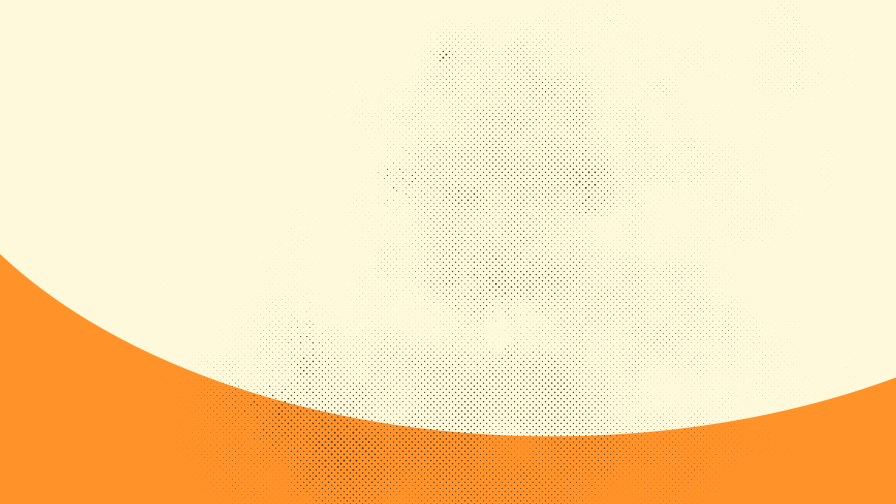
Give the GLSL for this background, as a WebGL 1 fragment shader.

```glsl
precision highp float;
// Cream field cut by a large ellipse above an orange ground, overprinted with
// a worn halftone screen: a staggered dot lattice whose dot size follows soft
// tone blobs broken up by noise, with small clusters of heavier ink.

uniform vec2 u_resolution;

// Lengths are in canvas heights, origin at the lower left.
const vec3 CREAM = vec3(1.0, 0.975, 0.863);
const vec3 ORANGE = vec3(1.0, 0.573, 0.157);
const vec3 INK = vec3(0.2, 0.17, 0.11);
const vec2 ELLIPSE_CENTER = vec2(1.095, 0.9167);
const vec2 ELLIPSE_RADII = vec2(1.2986, 0.7824);
const float DOT_PITCH = 0.0123;
const float DOT_MIN = 0.0006;
const float DOT_GROWTH = 0.0011;
const float INK_OPACITY = 0.85;

float hash(vec2 p) {
  vec3 q = fract(vec3(p.xyx) * 0.1031);
  q += dot(q, q.yzx + 33.33);
  return fract((q.x + q.y) * q.z);
}

float noise(vec2 p) {
  vec2 i = floor(p), f = fract(p);
  f = f * f * (3.0 - 2.0 * f);
  return mix(mix(hash(i), hash(i + vec2(1.0, 0.0)), f.x),
             mix(hash(i + vec2(0.0, 1.0)), hash(i + 1.0), f.x), f.y);
}

float fbm(vec2 p) {
  float sum = 0.0, amp = 0.5;
  for (int i = 0; i < 4; i++) {
    sum += amp * noise(p);
    p = p * 2.03 + 17.0;
    amp *= 0.5;
  }
  return sum / 0.9375;
}

float blob(vec2 p, vec2 center, vec2 radii) {
  vec2 d = (p - center) / radii;
  return exp(-dot(d, d));
}

// Broad printed tone, strongest in the middle and lower left.
float broadTone(vec2 p) {
  float t = 0.55 * blob(p, vec2(1.06, 0.5), vec2(0.34, 0.34));
  t += 0.22 * blob(p, vec2(1.05, 0.84), vec2(0.32, 0.2));
  t += 0.55 * blob(p, vec2(0.66, 0.13), vec2(0.27, 0.23));
  t += 0.4 * blob(p, vec2(1.06, 0.1), vec2(0.28, 0.2));
  t += 0.18 * blob(p, vec2(1.6, 0.87), vec2(0.24, 0.16));
  t += 0.16 * blob(p, vec2(1.48, 0.12), vec2(0.2, 0.3));
  t -= 0.3 * blob(p, vec2(0.82, 0.37), vec2(0.1, 0.06));
  return t;
}

// Small areas where scattered dots carry much more ink.
float heavyTone(vec2 p) {
  float t = blob(p, vec2(1.165, 0.63), vec2(0.03, 0.06));
  t += 0.6 * blob(p, vec2(0.98, 0.44), vec2(0.1, 0.07));
  t += 0.7 * blob(p, vec2(0.61, 0.29), vec2(0.025, 0.07));
  t += 0.9 * blob(p, vec2(0.54, 0.19), vec2(0.05, 0.05));
  t += blob(p, vec2(0.68, 0.1), vec2(0.06, 0.08));
  t += 0.5 * blob(p, vec2(1.0, 0.29), vec2(0.09, 0.025));
  t += 0.5 * blob(p, vec2(0.79, 0.64), vec2(0.04, 0.05));
  t += 0.6 * blob(p, vec2(0.92, 0.61), vec2(0.03, 0.02));
  t += blob(p, vec2(0.88, 0.89), vec2(0.012, 0.012));
  return t;
}

float inkTone(vec2 p, float grain) {
  float wear = fbm(p * 9.0);
  float tone = broadTone(p) * (0.3 + 1.3 * wear) + 0.25 * (wear - 0.5);
  tone += 0.12 * (grain - 0.5) - 0.08;
  float heavy = heavyTone(p) * (0.5 + wear);
  tone += 0.2 * heavy + 0.6 * heavy * smoothstep(0.6, 0.95, grain);
  return clamp(tone, 0.0, 1.2);
}

// Coverage of the diagonal dot lattice, one dot per cell.
float halftone(vec2 p, float pixel) {
  vec2 cell = floor(vec2(p.x + p.y, p.x - p.y) / DOT_PITCH);
  vec2 g = (cell + 0.5) * DOT_PITCH;
  vec2 center = 0.5 * vec2(g.x + g.y, g.x - g.y);
  float tone = inkTone(center, hash(cell + 200.0));
  float radius = DOT_MIN + DOT_GROWTH * tone;
  float soft = 0.6 * pixel;
  float disc = 1.0 - smoothstep(radius - soft, radius + soft, distance(p, center));
  return disc * smoothstep(0.0, 0.65, tone);
}

void main() {
  float pixel = 1.0 / u_resolution.y;
  vec2 p = gl_FragCoord.xy * pixel;

  // Approximate signed distance to the ellipse edge.
  vec2 q = (p - ELLIPSE_CENTER) / ELLIPSE_RADII;
  float len = max(length(q), 0.001);
  float edge = (len - 1.0) * len / max(length(q / ELLIPSE_RADII), 0.001);
  vec3 color = mix(CREAM, ORANGE, smoothstep(-0.7 * pixel, 0.7 * pixel, edge));

  color = mix(color, INK, INK_OPACITY * halftone(p, pixel));
  gl_FragColor = vec4(color, 1.0);
}
```
